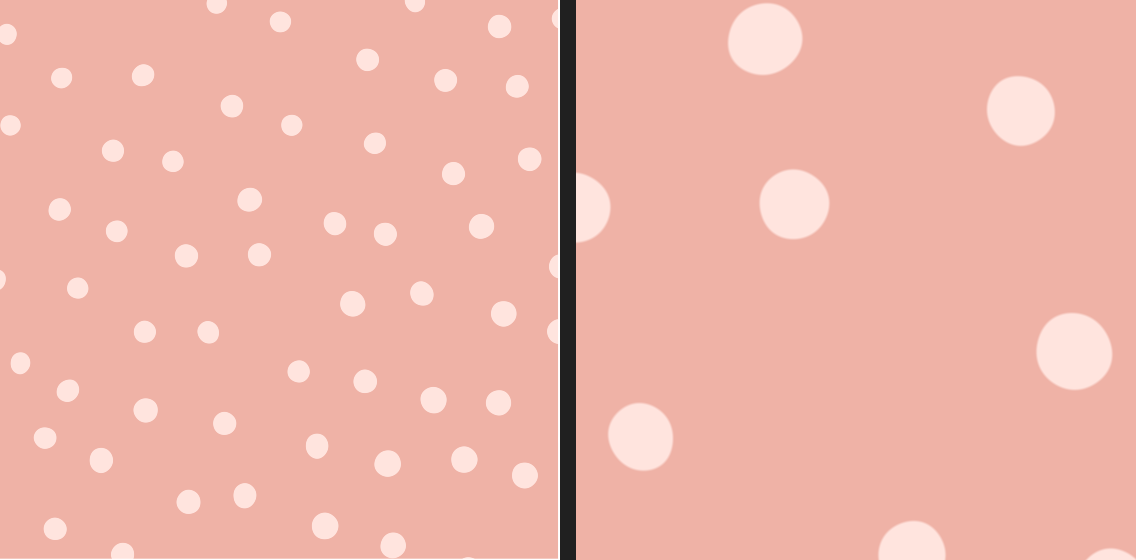
Left: the whole. Right: its middle third, enlarged.
This pattern is drawn by a three.js fragment shader. Its source:

```glsl
// Hand-cut pale polka dots scattered over a dusty pink sheet with a thin white rim.
#define DENSITY 7.3        // cells across the canvas, one dot in each
#define JITTER 0.22        // wander from the cell centre, in cells
#define TILT 0.24          // turn of the hidden lattice, in radians
#define RADIUS_MIN 0.0172  // dots toward the upper left
#define RADIUS_MAX 0.0238  // dots toward the lower right
#define STRETCH 0.06       // greatest oval distortion
#define WOBBLE 0.010       // unevenness of the outline
#define SOFTNESS 0.0010    // half width of every edge
#define RIM vec2(0.0034, 0.0024)  // white rim at the right and the bottom
#define GROUND vec3(0.937, 0.698, 0.651)
#define DOT vec3(1.0, 0.894, 0.871)

varying vec2 vUv;

// Four random values from a cell index
vec4 hash42(vec2 p) {
  vec4 q = fract(p.xyxy * vec4(0.1031, 0.1030, 0.0973, 0.1099));
  q += dot(q, q.wzxy + 33.33);
  return fract((q.xxyz + q.yzzw) * q.zywx);
}

mat2 rotation(float a) {
  float c = cos(a), s = sin(a);
  return mat2(c, s, -s, c);
}

// Signed distance to a slightly oval, uneven disc
float blobDistance(vec2 p, float radius, vec4 rnd) {
  p = rotation(rnd.x * 6.2832) * p;
  float stretch = 1.0 + STRETCH * rnd.y * rnd.y;
  p *= vec2(stretch, 1.0 / stretch);
  float angle = atan(p.y, p.x);
  float outline = sin(3.0 * angle + 6.2832 * rnd.z)
                + 0.5 * sin(5.0 * angle + 6.2832 * rnd.w);
  return length(p) - radius * (1.0 + WOBBLE * outline);
}

void main() {
  mat2 turn = rotation(TILT);
  vec2 grid = turn * vUv * DENSITY;
  float nearest = 1.0;

  // Search the neighbouring cells of a staggered, jittered lattice
  for (int j = -1; j <= 1; j++) {
    float row = floor(grid.y) + float(j);
    float shift = 0.5 * mod(row, 2.0);
    for (int i = -1; i <= 1; i++) {
      float column = floor(grid.x - shift) + float(i);
      vec2 cell = vec2(column, row) + 50.0;
      vec4 place = hash42(cell);
      vec4 shape = hash42(cell + 71.0);

      vec2 center = vec2(column + shift, row) + 0.5;
      center += JITTER * (2.0 * place.xy - 1.0);
      center = center * turn / DENSITY;

      // Size drifts across the canvas, with some chance
      float drift = 0.55 + 0.5 * (center.x - center.y);
      float size = clamp(drift + 0.5 * (place.z - 0.5), 0.0, 1.0);
      float radius = mix(RADIUS_MIN, RADIUS_MAX, size);
      nearest = min(nearest, blobDistance(vUv - center, radius, shape));
    }
  }

  float cover = 1.0 - smoothstep(-SOFTNESS, SOFTNESS, nearest);
  vec3 color = mix(GROUND, DOT, cover);

  // Sheet ends just short of the right and bottom borders
  float inside = min(1.0 - RIM.x - vUv.x, vUv.y - RIM.y);
  color = mix(vec3(1.0), color, smoothstep(-SOFTNESS, SOFTNESS, inside));
  gl_FragColor = vec4(color, 1.0);
}
```
